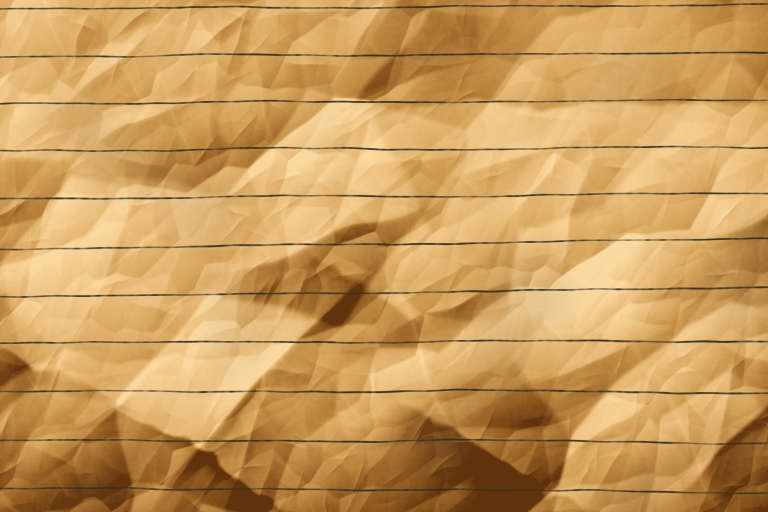
Give the GLSL for this texture, as a WebGL 2 fragment shader.

```glsl
#version 300 es
precision highp float;
// Crumpled tan paper with eleven thin, worn ruled lines.
// Sharp facets, scattered tapered creases and a few long folds set a tone,
// a colour ramp paints it, and the rules bend with the sheet.
uniform vec2 u_resolution;
out vec4 fragColor;

// All lengths are in canvas heights; tone runs from 0 (dark) to 5 (bright).
const float RULE_COUNT = 11.0, RULE_FIRST = 0.043, RULE_SPACING = 0.0943;
const float RULE_HALF_WIDTH = 0.0016, RULE_WOBBLE = 0.007, RULE_LIFT = 0.009;
const float BASE_TONE = 3.0, FACET_DEPTH = 1.35, CREASE_DEPTH = 4.0;
const float FACET_SHARPNESS = 55.0, FOLD_REACH = 0.10;
const vec2 LIGHT = vec2(-0.5, 0.866);
const vec2 CRUMPLE_SCALE = vec2(3.7, 2.6);
const mat2 TURN = mat2(0.8, 0.6, -0.6, 0.8);
const vec3 RULE_INK = vec3(0.20, 0.19, 0.13), GREY_TAN = vec3(0.63, 0.49, 0.31);
const vec3 RAMP[6] = vec3[6](
  vec3(0.38, 0.20, 0.05), vec3(0.57, 0.36, 0.13), vec3(0.73, 0.52, 0.25),
  vec3(0.85, 0.66, 0.38), vec3(0.93, 0.76, 0.51), vec3(0.98, 0.85, 0.63));
// Long folds from xy to zw; the shadow lies to the right of that direction.
const int FOLD_COUNT = 8;
const vec4 FOLDS[FOLD_COUNT] = vec4[FOLD_COUNT](
  vec4(-0.05, 0.34, 0.31, 0.20), vec4(0.22, 0.22, 0.60, -0.02),
  vec4(0.45, 0.40, 0.64, 0.52), vec4(0.59, 0.52, 0.84, 0.36),
  vec4(0.74, 0.24, 1.16, -0.01), vec4(1.32, 0.03, 1.55, 0.26),
  vec4(1.65, 0.80, 0.66, 0.79), vec4(0.65, 0.75, 0.88, 1.04));
const float FOLD_DEPTH[FOLD_COUNT] = float[FOLD_COUNT](
  1.3, 2.4, 0.7, 1.5, 2.2, 2.0, 1.3, 1.1);

vec2 hash2(vec2 p) {
  vec3 q = fract(p.xyx * vec3(0.1031, 0.1030, 0.0973));
  q += dot(q, q.yzx + 33.33);
  return fract((q.xx + q.yz) * q.zy);
}
float corner(vec2 cell, vec2 offset) { return dot(hash2(cell) * 2.0 - 1.0, offset); }

// Gradient noise, roughly -0.7 to 0.7.
float noise(vec2 p) {
  vec2 i = floor(p), f = p - i, e = vec2(1.0, 0.0);
  vec2 u = f * f * f * (f * (f * 6.0 - 15.0) + 10.0);
  return mix(mix(corner(i, f), corner(i + e, f - e), u.x),
             mix(corner(i + e.yx, f - e.yx), corner(i + 1.0, f - 1.0), u.x), u.y);
}
// x: light on tilted facets; y: lit and shaded sides of tapered creases.
vec2 relief(vec2 p, vec2 light) {
  vec2 cell = floor(p);
  float lit = 0.0, total = 1e-30, creases = 0.0;
  for (int k = 0; k < 9; k++) {
    vec2 id = cell + vec2(k % 3 - 1, k / 3 - 1), offset = p - id - hash2(id);
    vec2 pick = hash2(id + 71.0);
    float r2 = dot(offset, offset), weight = exp(-FACET_SHARPNESS * r2);
    lit += weight * dot(offset + pick - 0.5, light);
    total += weight;
    vec2 normal = vec2(cos(6.2832 * pick.x), sin(6.2832 * pick.x));
    float s = dot(offset, normal) + 0.15 * r2 * (pick.y - 0.5), taper = max(1.0 - r2, 0.0);
    float sides = s / (abs(s) + 0.018) * exp(-abs(s) / 0.17) * dot(normal, light);
    creases += taper * taper * (pick.y - 0.3) * (sides + 0.25 * exp(-abs(s) / 0.02));
  }
  return vec2(lit / total, creases);
}
float crumple(vec2 p) {
  float sum = 0.0, amplitude = 1.0;
  vec2 q = TURN * p * CRUMPLE_SCALE, light = TURN * LIGHT;
  for (int octave = 0; octave < 4; octave++) {
    vec2 bent = q + 0.10 * vec2(noise(q * 1.9), noise(q * 1.9 + 40.0));
    vec2 r = relief(bent, light);
    float patchy = clamp(0.9 + 1.5 * noise(q * 0.6 + 17.0), 0.15, 1.7);
    sum += amplitude * patchy * (CREASE_DEPTH * r.y + (octave < 3 ? FACET_DEPTH * r.x : 0.0));
    q = TURN * q * 1.9 + 13.7;
    light = TURN * light;
    amplitude *= 0.74;
  }
  return sum;
}
// Shadow on one side of each fold, a thin lit rim on the other.
float foldTone(vec2 p) {
  float tone = 0.0, uneven = max(0.85 + 1.2 * noise(p * 6.0 + 50.0), 0.0);
  for (int i = 0; i < FOLD_COUNT; i++) {
    vec2 along = FOLDS[i].zw - FOLDS[i].xy, rel = p - FOLDS[i].xy;
    float t = dot(rel, along) / dot(along, along);
    float s = dot(rel, normalize(vec2(along.y, -along.x)));
    float ends = smoothstep(-0.08, 0.3, t) * (1.0 - smoothstep(0.7, 1.08, t));
    float shaded = smoothstep(-0.007, 0.007, s), fade = exp(-max(s, 0.0) / FOLD_REACH);
    float rim = 0.2 * (1.0 - shaded) * exp(min(s, 0.0) / 0.03);
    tone += FOLD_DEPTH[i] * ends * uneven * (rim - shaded * fade);
  }
  return tone;
}
// Coverage of the ruled lines, with bends and worn ink.
float rules(vec2 p, float aspect) {
  float middle = 4.0 * p.y * (1.0 - p.y), slant = (p.y - 0.48) / 0.12;
  float shift = (p.x - 0.5 * aspect) * (0.0145 * exp(-slant * slant) + 0.012 * p.y - 0.005);
  shift += RULE_LIFT * middle * middle;
  shift += RULE_WOBBLE * noise(p * vec2(3.2, 2.3) + 5.0) + 0.0025 * noise(p * 14.0);
  float u = (p.y - shift - RULE_FIRST) / RULE_SPACING;
  float row = clamp(round(u), 0.0, RULE_COUNT - 1.0), d = abs(u - row) * RULE_SPACING;
  float wear = noise(vec2(p.x * 9.0, row * 7.3)) + 0.8 * noise(vec2(p.x * 75.0, row * 3.7));
  float width = RULE_HALF_WIDTH * (1.0 + 0.3 * wear), edge = 0.7 / u_resolution.y;
  return (1.0 - smoothstep(width - edge, width + edge, d)) * clamp(0.78 + 0.6 * wear, 0.25, 0.95);
}
void main() {
  vec2 p = gl_FragCoord.xy / u_resolution.y;
  float aspect = u_resolution.x / u_resolution.y;
  // Relief is calmer toward the upper right.
  float calm = smoothstep(0.7, 1.0, p.x) * smoothstep(0.55, 0.8, p.y);
  vec2 warped = p + 0.04 * vec2(noise(p * 6.0), noise(p * 6.0 + 30.0)) + 0.014 * noise(p * 21.0);
  float tone = BASE_TONE + crumple(p) * (1.0 - 0.55 * calm) + foldTone(warped);
  // Broad light, edge darkening and paper grain.
  vec2 rim = abs(p / vec2(aspect, 1.0) - 0.5) * 2.0;
  tone += 0.8 * noise(p * 2.2 + 3.0) + 0.45 - 1.2 * (1.0 - smoothstep(0.0, 0.5, p.y));
  tone -= 0.8 * pow(rim.x, 6.0) + 0.6 * pow(rim.y, 8.0);
  tone += 0.15 * noise(p * 75.0) + 0.15 * noise(p * 170.0);
  vec3 color = RAMP[0];
  for (int i = 1; i < 6; i++) color = mix(color, RAMP[i], clamp(tone - float(i - 1), 0.0, 1.0));
  color = mix(color, GREY_TAN, 0.2 * smoothstep(0.05, 0.5, noise(p * 3.7 + 21.0)));
  fragColor = vec4(mix(color, RULE_INK, rules(p, aspect)), 1.0);
}
```
